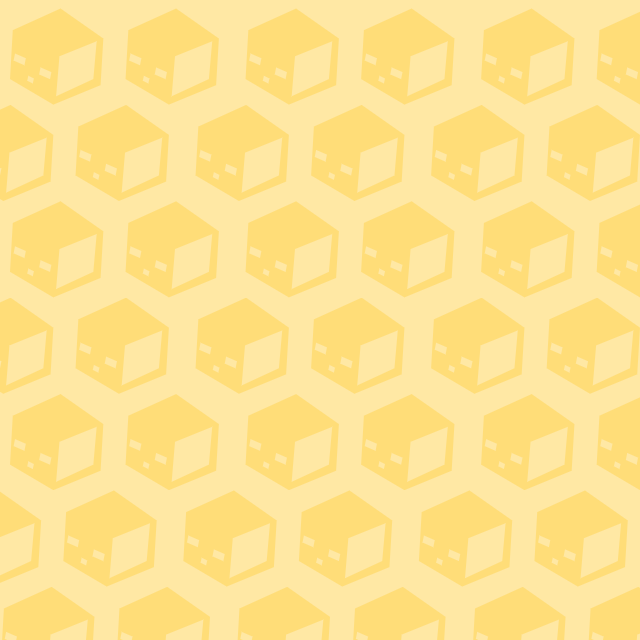
Give the GLSL for this pattern, as a WebGL 2 fragment shader.

```glsl
#version 300 es
precision highp float;
// Staggered rows of flat two-tone cubes with a cut-out side panel and three small slots.

uniform vec2 u_resolution;
out vec4 fragColor;

const vec3 CREAM = vec3(1.0, 0.908, 0.643);
const vec3 HONEY = vec3(1.0, 0.867, 0.472);

// Lengths are in design units, UNITS of them per canvas height.
const float UNITS = 1152.0;
const float TOP_MARGIN = 15.3;
const float ROW_PITCH = 173.5;
const float PAIR_PERIOD = 424.0;   // cubes come in slightly uneven pairs
const float PAIR_GAP = 208.0;
const float EVEN_START = 109.0;
const float ODD_START = 19.0;
const float SLIP_ROW = 5.0;        // rows from here on sit further left
const float SLIP = 22.0;
const float SLIP_RECOVERY = 6.0;

// Cube outline, clockwise from its top vertex.
const vec2 OUTLINE[6] = vec2[6](
    vec2(0.0, 0.0), vec2(77.0, -54.0), vec2(72.0, -138.0),
    vec2(-13.0, -173.0), vec2(-91.0, -127.0), vec2(-86.0, -39.0));

// Signed distance to the line a-b, negative on its right side.
float edge(vec2 p, vec2 a, vec2 b) {
    vec2 e = normalize(b - a);
    return dot(p - a, vec2(-e.y, e.x));
}

// Convex quad with clockwise corners.
float quad(vec2 p, vec2 a, vec2 b, vec2 c, vec2 d) {
    return max(max(edge(p, a, b), edge(p, b, c)),
               max(edge(p, c, d), edge(p, d, a)));
}

// Parallelogram spanned from its upper left corner.
float slot(vec2 p, vec2 corner, vec2 across, vec2 down) {
    return quad(p, corner, corner + across, corner + across + down, corner + down);
}

float cube(vec2 p) {
    float body = -UNITS;
    for (int i = 0; i < 6; i++) {
        body = max(body, edge(p, OUTLINE[i], OUTLINE[(i + 1) % 6]));
    }

    // Side panel and front slots
    float holes = quad(p, vec2(-2.0, -86.0), vec2(65.0, -59.0),
                          vec2(59.0, -127.0), vec2(-8.0, -158.0));
    vec2 across = vec2(19.5, -8.5);
    vec2 down = vec2(-2.5, -12.7);
    holes = min(holes, slot(p, vec2(-82.0, -81.0), across, down));
    holes = min(holes, slot(p, vec2(-36.0, -106.0), across, down));
    holes = min(holes, slot(p, vec2(-58.0, -121.0), vec2(10.0, -5.0), vec2(-2.0, -9.0)));
    return max(body, -holes);
}

// Position relative to the top vertex of the nearest cube in the row.
vec2 cubeSpace(vec2 p, float depth, float row) {
    float start = mod(row, 2.0) < 0.5 ? EVEN_START : ODD_START;
    if (row >= SLIP_ROW) start -= SLIP - SLIP_RECOVERY * (row - SLIP_ROW);

    float halfGap = 0.5 * PAIR_GAP;
    float x = mod(p.x - start + halfGap, PAIR_PERIOD) - halfGap;
    if (x > 0.5 * PAIR_GAP - 7.0) x -= PAIR_GAP;
    return vec2(x, row * ROW_PITCH - depth);
}

void main() {
    float pixel = UNITS / u_resolution.y;
    vec2 p = gl_FragCoord.xy * pixel;

    // Rows are counted downwards; the top margin stays empty.
    float depth = UNITS - TOP_MARGIN - p.y;
    float row = max(floor(depth / ROW_PITCH), 0.0);

    float d = cube(cubeSpace(p, depth, row));
    float coverage = clamp(0.5 - d / pixel, 0.0, 1.0);
    fragColor = vec4(mix(CREAM, HONEY, coverage), 1.0);
}
```
